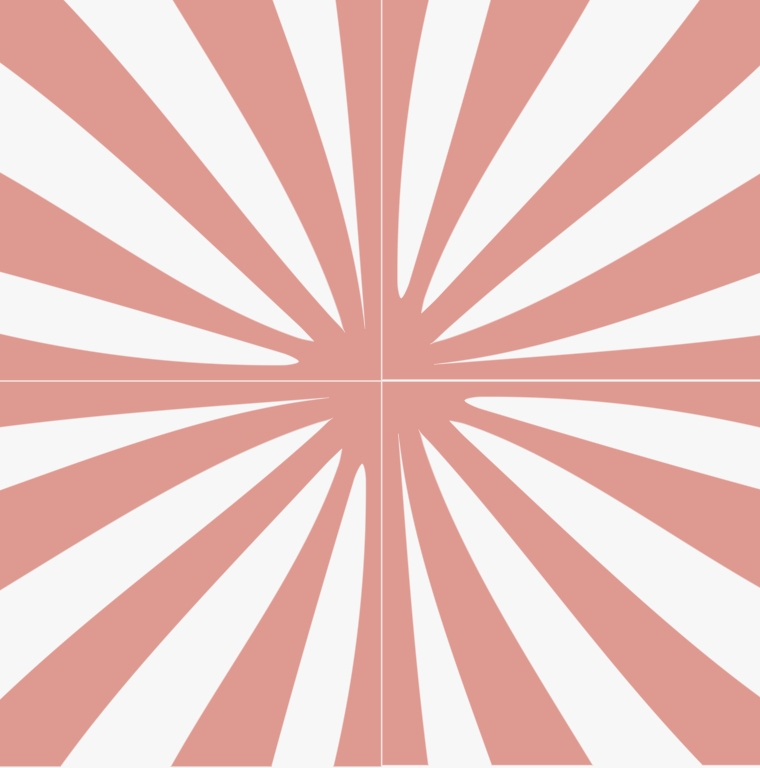
Write a Shadertoy shader that draws this background.

```glsl
// Draws a four-fold burst of curved white rays on dusty pink, with thin white seams.

// Lengths are percentages of the canvas height.
#define PINK vec3(0.870, 0.600, 0.565)
#define WHITE vec3(0.970, 0.970, 0.968)
#define CENTRE vec2(0.5022, 0.5039)   // fraction of the canvas
#define RAY_END 49.6                  // distance at which the edge curves end
#define TIP_ROUNDING 2.1
#define EDGE_SOFTNESS 0.13
#define SEAM_HALF_WIDTH 0.08
#define BOTTOM_MARGIN 0.2

// Cubic Bernstein curve with four control heights.
float curve(vec4 c, float t) {
    float s = 1.0 - t;
    return dot(c, vec4(s * s * s, 3.0 * s * s * t, 3.0 * s * t * t, t * t * t));
}

// 1 inside the shape, 0 outside, for a signed distance.
float coverage(float dist) {
    return 1.0 - smoothstep(-EDGE_SOFTNESS, EDGE_SOFTNESS, dist);
}

// Ray running along q.x from its tip, between two curved edges.
float ray(vec2 q, float tip, vec4 lowEdge, vec4 highEdge) {
    float along = max(q.x - tip, 0.0);
    float t = along / (RAY_END - tip);
    float low = curve(lowEdge, t);
    float high = curve(highEdge, t);
    float middle = 0.5 * (low + high);

    // Elliptical taper closes the tip.
    float rest = 1.0 - min(along / TIP_ROUNDING, 1.0);
    float halfWidth = 0.5 * (high - low) * sqrt(1.0 - rest * rest);

    // Correct the axis-aligned distance for the slant of the ray.
    float slant = length(vec2(1.0, middle / max(q.x, tip)));
    float side = (abs(q.y - middle) - halfWidth) / slant;
    return coverage(max(side, tip - q.x));
}

void mainImage(out vec4 fragColor, in vec2 fragCoord) {
    vec2 p = 100.0 * (fragCoord - CENTRE * iResolution.xy) / iResolution.y;

    // Fold quarter turns into one quadrant.
    vec2 q = abs(p);
    if (p.x * p.y > 0.0) q = q.yx;

    // Two rays along each axis of the quadrant.
    float white = ray(q, 10.8, vec4(2.08, 1.82, 3.12, 6.12), vec4(3.0, 6.9, 10.7, 14.2));
    white = max(white, ray(q, 8.85, vec4(4.95, 8.98, 19.4, 27.1), vec4(5.45, 17.97, 31.5, 41.4)));
    white = max(white, ray(q.yx, 6.38, vec4(4.82, 9.1, 18.4, 27.2), vec4(4.82, 18.1, 27.7, 41.4)));
    white = max(white, ray(q.yx, 6.9, vec4(2.15, 3.25, 4.17, 6.0), vec4(2.2, 3.78, 9.1, 14.2)));

    // Seams between quadrants; the right one is thicker and slightly higher.
    float right = step(0.0, p.x);
    float seamY = abs(p.y - 0.06 * right) - SEAM_HALF_WIDTH * (1.0 + 0.8 * right);
    float seamX = abs(p.x) - SEAM_HALF_WIDTH;
    white = max(white, coverage(min(seamX, seamY)));

    // Narrow white strip at the foot, deeper on the right.
    float height = 100.0 * fragCoord.y / iResolution.y;
    white = max(white, coverage(height - BOTTOM_MARGIN * (1.0 + 0.9 * right)));

    fragColor = vec4(mix(PINK, WHITE, white), 1.0);
}
```
